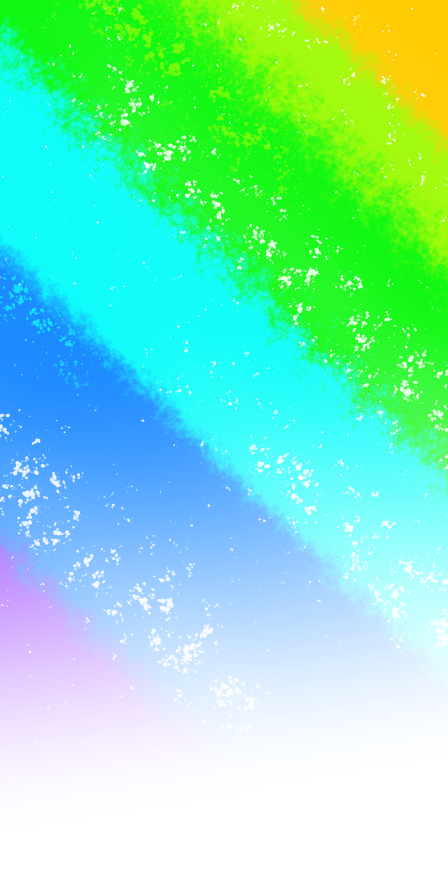
A Shadertoy shader for this background:

```glsl
// Diagonal rainbow bands with grainy edges and white paint flecks, fading to white below.

const float SLOPE = 0.97;              // fall of the bands per unit of width
const float FADE_START = 0.74;         // depth where the white fade begins
const float FADE_END = 1.84;           // depth where it is complete
const float FADE_TILT = 0.16;          // extra fade towards the right
const float FLECK_RARE = 0.87;         // noise threshold outside the clusters
const float FLECK_DENSE = 0.65;        // noise threshold inside the clusters
const float FLECK_SOFTNESS = 0.065;
const float FLECK_OPACITY = 0.88;
const float HAZE = 0.10;               // pale veil around the clusters

const int EDGE_COUNT = 5;
const vec3 BAND_COLORS[6] = vec3[6](
    vec3(1.00, 0.80, 0.01),            // orange
    vec3(0.62, 0.98, 0.02),            // lime
    vec3(0.06, 0.97, 0.07),            // green
    vec3(0.06, 0.99, 0.98),            // cyan
    vec3(0.11, 0.54, 1.00),            // blue
    vec3(0.58, 0.22, 1.00));           // violet

// Each edge: position across the bands, softness, roughness
const vec3 EDGES[5] = vec3[5](
    vec3(-0.64, 0.060, 0.12),
    vec3(-0.37, 0.110, 0.26),
    vec3( 0.10, 0.080, 0.24),
    vec3( 0.56, 0.050, 0.10),
    vec3( 1.22, 0.075, 0.12));

vec2 hash2(vec2 cell) {
    vec3 h = fract(cell.xyx * vec3(0.1031, 0.1030, 0.0973));
    h += dot(h, h.yzx + 33.33);
    return fract((h.xx + h.yz) * h.zy);
}

// Cellular noise: 1 at a feature point, falling with distance
float cells(vec2 p) {
    vec2 base = floor(p);
    float nearest = 2.0;
    for (int y = -1; y <= 1; y++) {
        for (int x = -1; x <= 1; x++) {
            vec2 cell = base + vec2(x, y);
            vec2 offset = cell + hash2(cell) - p;
            nearest = min(nearest, dot(offset, offset));
        }
    }
    return 1.0 - sqrt(nearest);
}

float layeredCells(vec2 p) {
    p += 0.006 * sin(p.yx * 31.0 + sin(p * 17.0));
    return 0.38 * cells(p * 15.0)
         + 0.34 * cells(p * 49.0 + 13.0)
         + 0.28 * cells(p * 104.0 + 37.0);
}

float bell(float x, float center, float width) {
    float t = (x - center) / width;
    return exp(-t * t);
}

float flecks(float noise, float density) {
    float threshold = mix(FLECK_RARE, FLECK_DENSE, clamp(density, 0.0, 1.0));
    return smoothstep(threshold - FLECK_SOFTNESS, threshold + FLECK_SOFTNESS, noise);
}

// Where the white flecks gather, by band and by place along it
float clusterDensity(vec2 p, float across) {
    float green = 0.9 * bell(across, -0.03, 0.15) * smoothstep(0.05, 0.30, p.x);
    float cyan = bell(across, 0.43, 0.15) * smoothstep(0.15, 0.75, p.x);
    float blue = bell(across, 1.03, 0.17) * (1.0 - smoothstep(0.45, 0.75, p.x));
    float orange = 0.5 * bell(across, -0.58, 0.16);
    float patches = 0.88 + 0.2 * sin(p.x * 13.0 + 2.0 * sin(p.y * 7.0)) * sin(p.y * 11.0 + 1.0);
    return (green + cyan + blue + orange) * patches;
}

void mainImage(out vec4 fragColor, in vec2 fragCoord) {
    // Depth runs down from the top; the width is one unit on a 1:2 canvas
    vec2 p = vec2(fragCoord.x, iResolution.y - fragCoord.y) * 2.0 / iResolution.y;
    float across = p.y - SLOPE * p.x;
    float grain = layeredCells(p + 5.3);

    // Rainbow bands
    vec3 color = BAND_COLORS[0];
    for (int i = 0; i < EDGE_COUNT; i++) {
        vec3 edge = EDGES[i];
        float distanceToEdge = across - edge.x + (grain - 0.53) * edge.z;
        color = mix(color, BAND_COLORS[i + 1], smoothstep(-edge.y, edge.y, distanceToEdge));
    }

    // Lime specks in the green, cyan specks in the blue
    float limeDensity = bell(across, -0.24, 0.14) * (1.0 - smoothstep(0.55, 0.80, p.x));
    float cyanDensity = bell(across, 0.63, 0.09) * (1.0 - smoothstep(0.12, 0.35, p.x));
    color = mix(color, BAND_COLORS[1], 0.7 * limeDensity * flecks(grain, limeDensity));
    color = mix(color, BAND_COLORS[3], 0.8 * cyanDensity * flecks(grain, cyanDensity));

    // White fade towards the bottom
    float depth = p.y + FADE_TILT * (p.x - 0.3);
    color = mix(color, vec3(1.0), smoothstep(FADE_START, FADE_END, depth));

    // Pale veil and white flecks
    float density = clusterDensity(p, across);
    float paint = FLECK_OPACITY * flecks(layeredCells(p), density);
    color = mix(color, vec3(1.0), max(paint, HAZE * density));

    fragColor = vec4(color, 1.0);
}
```
